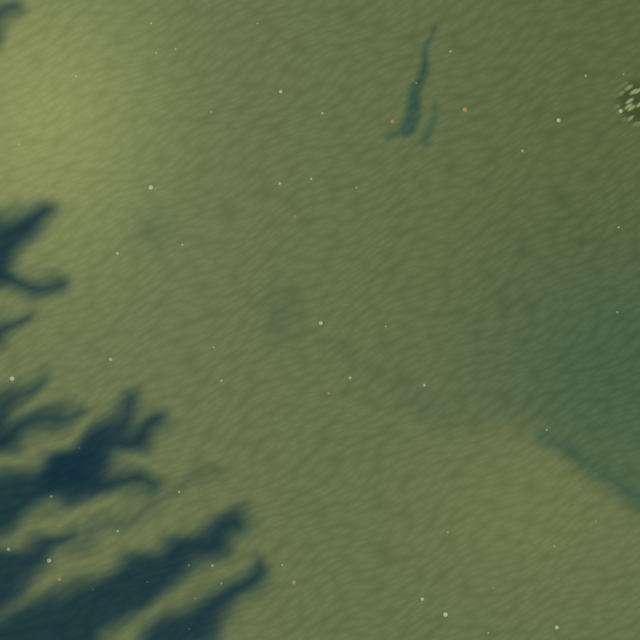
Reproduce this texture procedurally as a Shadertoy shader.

```glsl
// Shallow olive-green water seen from above, with leafy shadows, ripples and floating flecks.

const vec3 WATER_COLOR  = vec3(0.395, 0.440, 0.290);
const vec3 SUN_GLOW     = vec3(0.125, 0.115, 0.055);
const vec3 DEEP_COLOR   = vec3(0.250, 0.355, 0.260);
const vec3 SHADOW_COLOR = vec3(0.090, 0.195, 0.235);
const vec3 WEED_COLOR   = vec3(0.200, 0.320, 0.275);
const float SHADOW_SOFTNESS = 0.024;
const float RIPPLE_ANGLE = 0.48;
const vec2 RIPPLE_SCALE = vec2(32.0, 105.0);
const float RIPPLE_STRENGTH = 0.055;
const float FLECK_GRID = 19.0;
const float FLECK_DENSITY = 0.17;

// Shadow strokes: root xy, tip xy
const vec4 STROKES[12] = vec4[](
    vec4(-0.05, -0.06, 0.372, 0.180), vec4(0.26, -0.01, 0.405, 0.105),
    vec4(-0.03, 0.195, 0.25, 0.34),   vec4(0.10, 0.25, 0.21, 0.37),
    vec4(0.10, 0.25, 0.245, 0.245),   vec4(-0.02, 0.31, 0.12, 0.36),
    vec4(-0.02, 0.34, 0.06, 0.41),    vec4(-0.03, 0.08, 0.12, 0.17),
    vec4(-0.03, 0.60, 0.065, 0.67),   vec4(-0.02, 0.565, 0.09, 0.55),
    vec4(-0.02, 0.48, 0.04, 0.50),    vec4(-0.02, 0.95, 0.02, 0.985));
// Radius at root and tip
const vec2 WIDTHS[12] = vec2[](
    vec2(0.070, 0.018), vec2(0.040, 0.012), vec2(0.042, 0.013), vec2(0.028, 0.009),
    vec2(0.024, 0.008), vec2(0.024, 0.004), vec2(0.018, 0.003), vec2(0.048, 0.004),
    vec2(0.050, 0.014), vec2(0.016, 0.007), vec2(0.016, 0.004), vec2(0.014, 0.006));

vec2 hash2(vec2 p) {
    vec3 q = fract(p.xyx * vec3(0.1031, 0.1030, 0.0973));
    q += dot(q, q.yzx + 33.33);
    return fract((q.xx + q.yz) * q.zy);
}

// Distance to the nearest jittered cell point
float cellular(vec2 p) {
    vec2 cell = floor(p);
    float nearest = 2.0;
    for (int y = -1; y <= 1; y++)
    for (int x = -1; x <= 1; x++) {
        vec2 c = cell + vec2(x, y);
        nearest = min(nearest, length(c + hash2(c) - p));
    }
    return nearest;
}

float blob(vec2 p, vec2 center, vec2 size) {
    vec2 d = (p - center) / size;
    return exp(-dot(d, d));
}

float taperedStroke(vec2 p, vec4 ends, vec2 radii) {
    vec2 pa = p - ends.xy, ba = ends.zw - ends.xy;
    float h = clamp(dot(pa, ba) / dot(ba, ba), 0.0, 1.0);
    return length(pa - ba * h) - mix(radii.x, radii.y, h);
}

float softMask(float dist, float softness) {
    return 1.0 - smoothstep(-softness, softness, dist);
}

vec3 waterBed(vec2 p) {
    vec3 color = WATER_COLOR + vec3(0.025, 0.020, 0.015) * (1.0 - smoothstep(0.1, 0.6, p.x));
    color += SUN_GLOW * blob(p, vec2(0.06, 0.82), vec2(0.19, 0.23));
    color -= vec3(0.045, 0.035, 0.035) * smoothstep(0.45, 1.0, p.x) * smoothstep(0.3, 0.7, p.y);
    // Deep basin, cut off below by a sloping ridge
    float ridge = 0.33 - 0.75 * max(p.x - 0.85, 0.0) + 0.45 * max(0.7 - p.x, 0.0);
    float above = smoothstep(-0.035, 0.035, p.y - ridge);
    color = mix(color, DEEP_COLOR, 0.75 * above * blob(p, vec2(1.0, 0.40), vec2(0.27, 0.22)));
    color += vec3(0.030, 0.022, 0.005) * blob(p, vec2(0.82, 0.20), vec2(0.16, 0.12));
    float ridgeLine = softMask(taperedStroke(p, vec4(0.85, 0.32, 1.03, 0.20), vec2(0.008, 0.014)), 0.025);
    color = mix(color, vec3(0.19, 0.31, 0.265), 0.65 * ridgeLine);
    // Faint dark patches
    float patches = blob(p, vec2(0.44, 0.51), vec2(0.030, 0.045))
                  + blob(p, vec2(0.24, 0.64), vec2(0.035, 0.030))
                  + 0.7 * softMask(taperedStroke(p, vec4(0.52, 0.46, 0.70, 0.34), vec2(0.004, 0.010)), 0.03);
    return color - vec3(0.05, 0.035, 0.01) * patches;
}

float leafShadow(vec2 p) {
    vec2 q = p + 0.007 * vec2(sin(p.y * 53.0 + 2.0 * sin(p.x * 31.0)),
                              sin(p.x * 61.0 + 2.0 * sin(p.y * 43.0)));
    float shade = 0.0;
    for (int i = 0; i < 12; i++) {
        float mask = softMask(taperedStroke(q, STROKES[i], WIDTHS[i]), SHADOW_SOFTNESS);
        shade = 1.0 - (1.0 - shade) * (1.0 - 0.88 * mask);
    }
    float wisp = softMask(taperedStroke(q, vec4(0.10, 0.14, 0.335, 0.265), vec2(0.014, 0.004)), 0.02);
    return max(shade, 0.35 * wisp);
}

float sunkenWeed(vec2 p) {
    p.x += 0.003 * sin(p.y * 90.0);
    float stem = softMask(taperedStroke(p, vec4(0.676, 0.955, 0.637, 0.80), vec2(0.001, 0.013)), 0.008);
    float side = softMask(taperedStroke(p, vec4(0.680, 0.84, 0.667, 0.78), vec2(0.002, 0.008)), 0.009);
    float foot = softMask(taperedStroke(p, vec4(0.640, 0.80, 0.608, 0.785), vec2(0.010, 0.003)), 0.009);
    return max(0.85 * stem, max(0.55 * side, 0.6 * foot));
}

// Scattered specks: rgb tint, coverage in alpha
vec4 flecks(vec2 p) {
    vec2 cell = floor(p * FLECK_GRID);
    vec2 pick = hash2(cell + 7.0), spot = 0.2 + 0.6 * hash2(cell + 41.0);
    float size = mix(0.0014, 0.0034, pick.y * pick.y);
    float d = length(p - (cell + spot) / FLECK_GRID);
    float mask = step(pick.x, FLECK_DENSITY) * softMask(d - size, 0.0015);
    vec3 tint = mix(vec3(0.72, 0.75, 0.66), vec3(0.72, 0.53, 0.30), step(0.65, spot.x));
    return vec4(tint, mask * mix(0.45, 0.85, pick.y));
}

void mainImage(out vec4 fragColor, in vec2 fragCoord) {
    vec2 p = fragCoord / iResolution.xy;
    vec3 color = mix(waterBed(p), WEED_COLOR, sunkenWeed(p));
    float shade = leafShadow(p);
    color = mix(color, SHADOW_COLOR, shade);

    // Wind ripples: cells stretched along a slanting direction
    float c = cos(RIPPLE_ANGLE), s = sin(RIPPLE_ANGLE);
    vec2 r = mat2(c, -s, s, c) * p;
    r.y += 0.006 * sin(r.x * 27.0 + 3.0 * sin(r.y * 11.0));
    float ripple = 0.45 - cellular(r * RIPPLE_SCALE);
    color += RIPPLE_STRENGTH * ripple * mix(1.0, 0.45, shade) * vec3(1.0, 1.0, 0.8);

    // Sunlit tuft at the right edge
    float tuft = softMask(length((p - vec2(1.0, 0.84)) / vec2(0.040, 0.042)) - 0.8, 0.3);
    float blades = smoothstep(0.50, 0.15, cellular(r * vec2(45.0, 95.0) + 5.0));
    color = mix(color, mix(vec3(0.23, 0.29, 0.16), vec3(0.61, 0.62, 0.44), blades), 0.8 * tuft);

    vec4 fleck = flecks(p);
    color = mix(color, fleck.rgb, fleck.a * (1.0 - 0.7 * shade));
    fragColor = vec4(color, 1.0);
}
```
